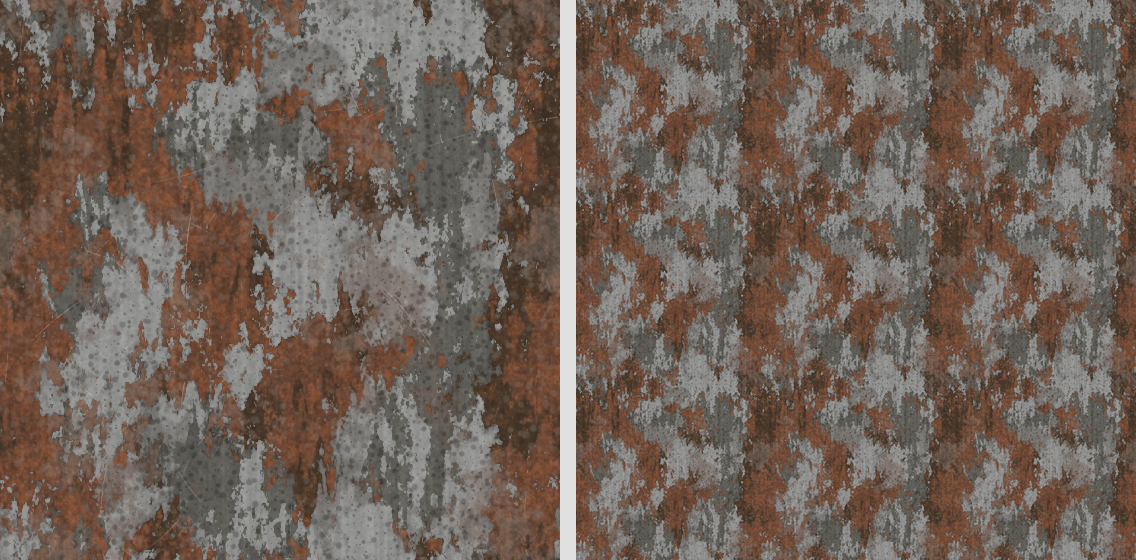
Left: one tile. Right: repeated 3 by 3.
A WebGL 2 fragment shader for this texture:

```glsl
#version 300 es
precision highp float;
// Weathered grey paint over rusted metal: ragged, dripping rust patches, dark stains,
// pits and scratches. Layers of wrapped noise, scaled to unit variance, are cut at
// thresholds; every lattice has a whole number of cells, so the square tiles.
uniform vec2 u_resolution;
out vec4 fragColor;

float hash(vec2 p) {
    vec3 q = fract(p.xyx * 0.1031);
    q += dot(q, q.yzx + 33.33);
    return fract((q.x + q.y) * q.z);
}

// Smooth value noise in 0..1, wrapping after the given number of cells.
float noise(vec2 uv, vec2 cells, float seed) {
    vec2 p = uv * cells, i = floor(p), f = p - i;
    f = f * f * (3.0 - 2.0 * f);
    vec2 a = mod(i + 0.5, cells) + seed * 7.37;
    vec2 b = mod(i + 1.5, cells) + seed * 7.37;
    return mix(mix(hash(a), hash(vec2(b.x, a.y)), f.x),
               mix(hash(vec2(a.x, b.y)), hash(b), f.x), f.y);
}

// Layered noise with mean 0 and a deviation of about 1.
float layers(vec2 uv, vec2 cells, int octaves, float gain, float seed) {
    float sum = 0.0, power = 0.0, amp = 1.0;
    for (int k = 0; k < octaves; k++) {
        sum += amp * (noise(uv, cells, seed + float(k) * 1.3) - 0.5);
        power += amp * amp;
        amp *= gain;
        cells *= 2.0;
        uv += vec2(0.37, 0.61);
    }
    return sum / (0.215 * sqrt(power));
}

// Cellular noise: round pits of random size, 1 at their centres.
float pits(vec2 uv, float cells, float seed) {
    vec2 p = uv * cells, i = floor(p);
    float pit = 0.0;
    for (int k = 0; k < 9; k++) {
        vec2 c = i + vec2(k % 3 - 1, k / 3 - 1);
        vec2 id = mod(c + 0.5, cells) + seed;
        vec2 centre = c + vec2(hash(id), hash(id + 3.1));
        float radius = 0.1 + 0.5 * pow(hash(id + 5.7), 3.0);
        pit = max(pit, 1.0 - smoothstep(0.4 * radius, radius, length(p - centre)));
    }
    return pit;
}

// Thin, slightly bent strokes, one per cell, most of them faint.
float scratches(vec2 uv, float cells, float seed) {
    vec2 p = uv * cells, i = floor(p);
    float mark = 0.0;
    for (int k = 0; k < 9; k++) {
        vec2 c = i + vec2(k % 3 - 1, k / 3 - 1);
        vec2 id = mod(c + 0.5, cells) + seed;
        vec2 d = p - c - vec2(hash(id), hash(id + 3.1));
        float angle = 6.2832 * hash(id + 5.7);
        vec2 dir = vec2(cos(angle), sin(angle));
        float along = dot(d, dir);
        float across = dot(d, vec2(-dir.y, dir.x)) + 0.15 * along * along;
        float reach = 0.15 + 0.5 * hash(id + 8.3);
        float line = 1.0 - smoothstep(0.0, 0.0018 * cells, abs(across));
        line *= 1.0 - smoothstep(0.5 * reach, reach, abs(along));
        mark = max(mark, line * pow(hash(id + 11.9), 2.0));
    }
    return mark;
}

void main() {
    vec2 uv = gl_FragCoord.xy / u_resolution;

    // Shared detail: fine grain, ragged crumbs, vertical runs.
    float grain = layers(uv, vec2(128.0), 2, 0.8, 1.0);
    float crumbs = layers(uv, vec2(48.0, 36.0), 4, 0.8, 2.0);
    float runs = layers(uv, vec2(48.0, 5.0), 3, 0.7, 3.0);
    float fineRuns = layers(uv, vec2(110.0, 4.0), 2, 0.8, 4.0);
    float drip = noise(uv, vec2(56.0, 7.0), 5.0) + 0.6 * noise(uv, vec2(112.0, 12.0), 6.0);
    vec2 torn = uv + vec2(0.015 * noise(uv, vec2(24.0), 7.0), 0.06 * drip);

    // Coverage fields.
    float ragged = 0.14 + 0.3 * noise(uv, vec2(9.0, 7.0), 8.0);
    float rustField = 0.9 * layers(torn, vec2(5.0), 6, 0.58, 9.0) + 0.16 * runs + ragged * crumbs;
    float rust = smoothstep(0.0, 0.2, rustField);
    float stainField = 0.8 * layers(torn, vec2(8.0, 5.0), 5, 0.6, 10.0)
                     + 0.25 * rustField + 0.25 * runs + 1.2 * ragged * crumbs;
    float stain = smoothstep(0.2, 0.6, stainField);

    // Grey paint: pale, dulled by haze, stains, runs and a thin rust wash.
    float haze = layers(uv, vec2(7.0, 6.0), 5, 0.7, 11.0) + 0.35 * crumbs;
    vec3 paint = mix(vec3(0.57, 0.57, 0.565), vec3(0.47, 0.46, 0.445), smoothstep(-0.5, 0.9, haze));
    paint = mix(paint, vec3(0.345, 0.34, 0.315), 0.88 * stain);
    float wash = layers(uv, vec2(6.0), 4, 0.6, 12.0) + 0.3 * crumbs;
    paint = mix(paint, vec3(0.45, 0.37, 0.33), 0.5 * smoothstep(0.7, 1.7, wash));
    paint += 0.014 * fineRuns + 0.014 * grain;
    paint *= 1.0 - 0.22 * pits(uv, 72.0, 20.0);

    // Rust: dark brown to orange, with bright flecks and dusty areas.
    float tone = layers(torn, vec2(6.0, 5.0), 5, 0.65, 13.0) + 0.3 * runs + 0.25 * crumbs;
    vec3 oxide = mix(vec3(0.28, 0.215, 0.162), vec3(0.415, 0.275, 0.205), smoothstep(-0.5, 0.5, tone));
    oxide += vec3(0.07, 0.025, 0.0) * smoothstep(0.5, 1.6, crumbs + 0.4 * tone);
    float dust = layers(uv, vec2(7.0), 5, 0.7, 14.0) + 0.4 * crumbs;
    oxide = mix(oxide, vec3(0.46, 0.41, 0.38), 0.55 * smoothstep(0.6, 1.7, dust));
    oxide *= 1.0 + 0.06 * grain + 0.035 * fineRuns;
    oxide = mix(oxide, vec3(0.47, 0.44, 0.41), 0.35 * pits(uv, 60.0, 40.0));

    // Shaded rim along the rust, then scratches broken by grain.
    float rim = smoothstep(-0.3, 0.0, rustField) * (1.0 - rust);
    vec3 colour = mix(paint * (1.0 - 0.12 * rim), oxide, rust);
    float scratch = max(scratches(uv, 6.0, 60.0), 0.7 * scratches(uv, 11.0, 90.0));
    colour += 0.2 * scratch * smoothstep(-1.2, 0.6, crumbs);
    fragColor = vec4(clamp(colour, 0.0, 1.0), 1.0);
}
```
